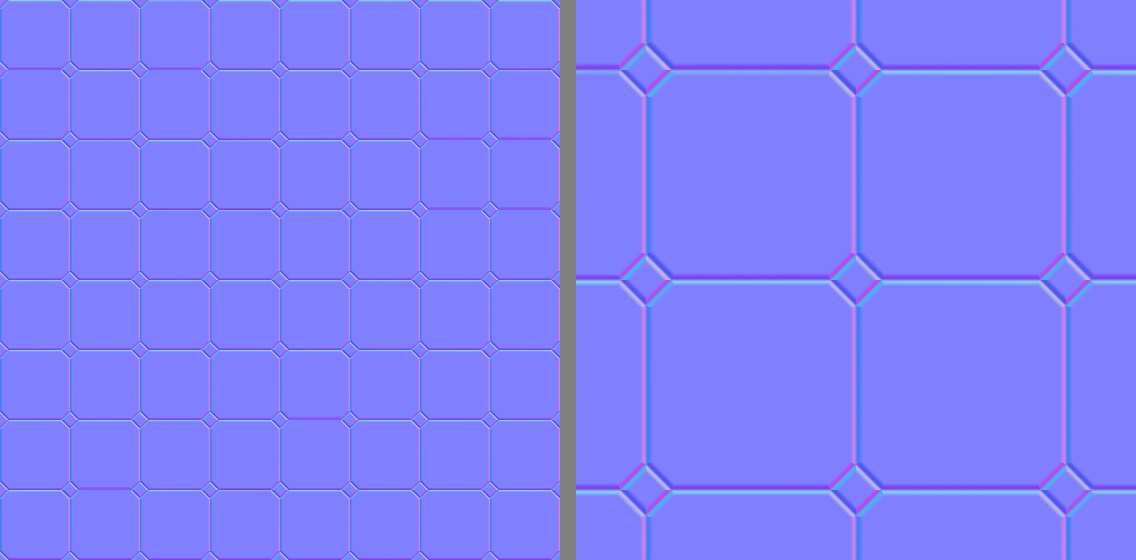
Left: the whole. Right: its middle third, enlarged.
Reproduce this texture map procedurally as a three.js fragment shader.

```glsl
// Tangent-space normal map of bevelled octagon tiles with small diamond insets.
varying vec2 vUv;

const float TILES = 8.0;            // repeats across and down
const float DIAMOND_RADIUS = 0.122; // half diagonal, in tiles
const float GRAIN_PERIOD = 96.0;    // grain cells across the canvas
const float GRAIN_SLOPE = 0.008;
const float TILE_LEAN = 0.004;
const float DIAGONAL = 0.70710678;

float hash(vec2 p, float seed) {
  vec3 q = fract(vec3(p.xyx) * 0.1031 + seed * 0.137);
  q += dot(q, q.yzx + 33.33);
  return fract((q.x + q.y) * q.z);
}

vec2 gradientAt(vec2 corner, float period, float seed) {
  float angle = 6.2831853 * hash(mod(corner, period), seed);
  return vec2(cos(angle), sin(angle));
}

// Gradient noise that wraps after a whole number of cells.
float wrappedNoise(vec2 p, float period, float seed) {
  vec2 cell = floor(p);
  vec2 f = fract(p);
  vec2 u = f * f * f * (f * (f * 6.0 - 15.0) + 10.0);
  vec2 e = vec2(1.0, 0.0);
  float a = dot(gradientAt(cell, period, seed), f);
  float b = dot(gradientAt(cell + e.xy, period, seed), f - e.xy);
  float c = dot(gradientAt(cell + e.yx, period, seed), f - e.yx);
  float d = dot(gradientAt(cell + e.xx, period, seed), f - e.xx);
  return mix(mix(a, b, u.x), mix(c, d, u.x), u.y);
}

// Returns the outward facing in xy and the depth inside the shape in z.
vec3 nearestEdge(vec2 p, float diamondRadius) {
  vec2 facing = vec2(p.x < 0.0 ? -1.0 : 1.0, p.y < 0.0 ? -1.0 : 1.0);
  vec2 side = 0.5 - abs(p);
  float cut = (side.x + side.y - diamondRadius) * DIAGONAL;
  if (cut < 0.0) return vec3(-facing * DIAGONAL, -cut);
  if (cut < min(side.x, side.y)) return vec3(facing * DIAGONAL, cut);
  if (side.x < side.y) return vec3(facing.x, 0.0, side.x);
  return vec3(0.0, facing.y, side.y);
}

// Bevel strength: flat at the groove bottom, fading out onto the face.
float bevel(float depth, float inner, float outer) {
  return smoothstep(0.0, 0.006, depth) * (1.0 - smoothstep(inner, outer, depth));
}

void main() {
  vec2 grid = vUv * TILES;
  vec2 tile = mod(floor(grid), TILES);
  vec2 p = fract(grid) - 0.5;
  vec3 edge = nearestEdge(p, DIAMOND_RADIUS);
  vec2 facing = edge.xy;

  // Faces towards the upper right are crisp, the opposite ones broad and soft.
  float crisp = clamp(0.5 + 0.5 * (facing.x + facing.y), 0.0, 1.0);
  float strength = mix(0.48, 0.64, crisp);
  float inner = mix(0.012, 0.008, crisp);
  float outer = mix(0.035, 0.030, crisp) + 0.006 * (hash(tile, 1.0) - 0.5);

  // A few horizontal joints are uneven: either stepped or softened.
  if (abs(facing.y) > 0.9) {
    vec2 joint = vec2(tile.x, mod(tile.y + step(0.0, p.y), TILES));
    float wear = hash(joint, 2.0);
    bool faceUp = facing.y > 0.0;
    if (wear < 0.08) {
      strength = faceUp ? 0.0 : 0.32;
      outer += 0.016;
      inner += 0.012;
    } else if (wear > 0.88 && faceUp) {
      strength *= 0.55;
    }
  }

  // Bevel, slight lean of each tile and fine surface grain.
  vec2 slope = facing * strength * bevel(edge.z, inner, outer);
  slope += TILE_LEAN * (vec2(hash(tile, 3.0), hash(tile, 4.0)) - 0.5);
  vec2 grainPos = vUv * GRAIN_PERIOD;
  slope += GRAIN_SLOPE * vec2(wrappedNoise(grainPos, GRAIN_PERIOD, 5.0),
                              wrappedNoise(grainPos, GRAIN_PERIOD, 6.0));

  vec3 normal = vec3(slope, sqrt(max(0.0, 1.0 - dot(slope, slope))));
  gl_FragColor = vec4(0.5 + 0.5 * normal, 1.0);
}
```
